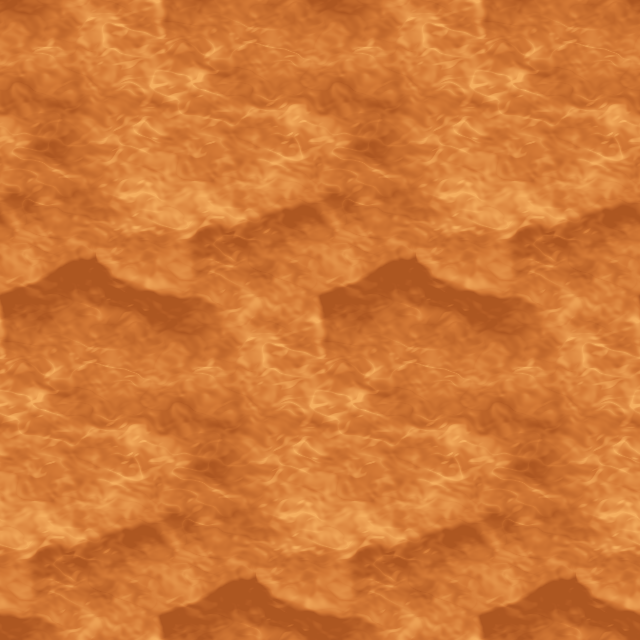
A WebGL 2 fragment shader for this texture:

```glsl
#version 300 es
precision highp float;

#define REPEATS 2.0
#define ROW_SHIFT 0.5
#define SHADOW vec3(0.68, 0.34, 0.13)
#define CLAY vec3(0.83, 0.475, 0.21)
#define SUNLIT vec3(0.96, 0.68, 0.37)
#define STREAKS vec3(4.0, 3.0, 9.0)
#define STREAK_CONTRAST 0.27
#define GRAIN_CONTRAST 0.24
#define WISP_LIGHT 0.26
#define RELIEF 1.2
#define WARP 0.024
#define BASE_TONE 0.48

uniform vec2 u_resolution;
out vec4 fragColor;

float hash(vec2 id) {
    return fract(sin(dot(id, vec2(127.1, 311.7))) * 43758.5453);
}

// Value noise that wraps on the shifted rows.
// n: cells along, downward tilt in cells, cells across.
float wrapHash(vec2 id, vec3 n) {
    float turn = floor((id.x + 0.5) / n.x);
    id += turn * vec2(-n.x, n.y);
    id.y = floor(mod(id.y + 0.5, n.z));
    return hash(id + n.xz * 0.37);
}

float wrapNoise(vec2 p, vec3 n) {
    float along = p.x + ROW_SHIFT * p.y;
    vec2 q = vec2(n.x * along, n.z * p.y - n.y * along);
    vec2 id = floor(q), f = q - id, e = vec2(1.0, 0.0);
    f = f * f * (3.0 - 2.0 * f);
    return mix(mix(wrapHash(id, n), wrapHash(id + e, n), f.x),
               mix(wrapHash(id + e.yx, n), wrapHash(id + e.xx, n), f.x), f.y);
}

float streaks(vec2 p) {
    float sum = 0.0, weight = STREAK_CONTRAST;
    vec3 n = STREAKS;
    for (int i = 0; i < 4; i++) {
        sum += weight * (wrapNoise(p, n) - 0.5);
        weight *= 0.92;
        n *= 2.0;
    }
    return sum;
}

// Thin line where the noise crosses its middle
float crease(vec2 p, vec3 n, float sharpness) {
    return pow(1.0 - abs(2.0 * wrapNoise(p, n) - 1.0), sharpness);
}

vec2 bend(vec2 p, vec3 n) {
    return vec2(wrapNoise(p, n), wrapNoise(p, n + vec3(2.0, 1.0, 3.0))) - 0.5;
}

// Shortest offset to the nearest copy of a landform
vec2 wrapOffset(vec2 d) {
    float row = round(d.y);
    d -= row * vec2(ROW_SHIFT, 1.0);
    return vec2(d.x - round(d.x), d.y);
}

float mound(vec2 p, vec2 center, vec2 radius, float slope) {
    vec2 d = wrapOffset(p - center);
    d.y -= slope * d.x;
    d /= radius;
    return exp(-dot(d, d));
}

// Shade that starts sharply at a ridge and fades below it
float scarp(float depth, float reach) {
    return smoothstep(-0.005, 0.015, depth) * smoothstep(reach, 0.0, depth);
}

// Peaked hill with a lit rim on its right and a bright edge at its left end
float hill(vec2 p) {
    vec2 d = wrapOffset(p - vec2(0.307, 0.795));
    float depth = d.y - (d.x < 0.0 ? -0.39 * d.x : 0.27 * pow(d.x, 0.55));
    float span = smoothstep(-0.31, -0.29, d.x) * smoothstep(0.46, 0.25, d.x);
    float rim = exp(-pow((depth + 0.02) / 0.016, 2.0))
              * smoothstep(0.0, 0.06, d.x) * smoothstep(0.4, 0.2, d.x);
    return 0.17 * rim - 0.44 * span * scarp(depth, 0.28)
         + 0.24 * mound(p, vec2(-0.008, 1.01), vec2(0.012, 0.08), 0.0);
}

float shelf(vec2 p) {
    vec2 d = wrapOffset(p - vec2(0.78, 0.675));
    float span = smoothstep(-0.21, -0.16, d.x) * smoothstep(0.34, 0.15, d.x);
    return -0.42 * span * scarp(d.y + 0.3 * d.x, 0.22);
}

float hollows(vec2 p) {
    return 0.24 * mound(p, vec2(0.156, 0.44), vec2(0.08, 0.045), 0.0)
         + 0.24 * mound(p, vec2(0.742, 0.276), vec2(0.08, 0.036), 0.0)
         + 0.32 * mound(p, vec2(0.08, 0.625), vec2(0.08, 0.035), 0.8)
         + 0.28 * mound(p, vec2(0.0, 0.68), vec2(0.09, 0.02), 0.75)
         + 0.24 * mound(p, vec2(0.95, 0.318), vec2(0.15, 0.03), 0.05)
         + 0.22 * mound(p, vec2(0.5, 0.32), vec2(0.13, 0.018), 0.25)
         + 0.20 * mound(p, vec2(0.67, 0.21), vec2(0.13, 0.016), 0.25)
         + 0.20 * mound(p, vec2(0.2, 0.33), vec2(0.13, 0.025), 0.4)
         + 0.16 * mound(p, vec2(0.2, 0.56), vec2(0.14, 0.10), 0.2);
}

float highlights(vec2 p) {
    return 0.18 * mound(p, vec2(0.5, 0.61), vec2(0.22, 0.07), 0.15)
         + 0.14 * mound(p, vec2(0.78, 0.53), vec2(0.2, 0.08), 0.35)
         + 0.18 * mound(p, vec2(0.39, 0.695), vec2(0.08, 0.025), 0.2)
         + 0.24 * mound(p, vec2(0.0, 0.555), vec2(0.04, 0.022), 0.0)
         + 0.16 * mound(p, vec2(0.53, 0.25), vec2(0.10, 0.018), -0.15)
         + 0.18 * mound(p, vec2(0.8, 0.35), vec2(0.10, 0.018), 0.1)
         + 0.10 * mound(p, vec2(0.2, 0.18), vec2(0.25, 0.08), 0.25);
}
void main() {
    // Cell units, with y running down the slope
    vec2 uv = gl_FragCoord.xy / u_resolution;
    vec2 p = vec2(uv.x, 1.0 - uv.y) * REPEATS;
    vec2 w = p + WARP * (bend(p, vec3(9, 2, 10)) + 0.6 * bend(p, vec3(26, 6, 30)));
    // Short wisps, flecks and dark cracks gathered in drifts
    float drift = smoothstep(0.35, 0.8, wrapNoise(p, vec3(9, 3, 12)));
    float wisp = crease(w, vec3(9, 7, 28), 6.0) * drift;
    float crack = crease(w, vec3(8, 7, 26), 8.0) * (1.0 - drift);
    float fleck = smoothstep(0.6, 0.95, wrapNoise(w, vec3(36, -14, 66)));
    float grain = wrapNoise(w, vec3(46, 28, 84)) - 0.5;
    float tone = BASE_TONE + streaks(w) + GRAIN_CONTRAST * grain;
    tone += RELIEF * (hill(w) + shelf(w) + highlights(w) - hollows(w));
    tone += WISP_LIGHT * (wisp + 0.7 * fleck * (0.4 + drift) - 0.4 * crack);
    tone = clamp(tone, 0.0, 1.0);
    vec3 color = mix(SHADOW, CLAY, min(2.0 * tone, 1.0));
    fragColor = vec4(mix(color, SUNLIT, max(2.0 * tone - 1.0, 0.0)), 1.0);
}
```
